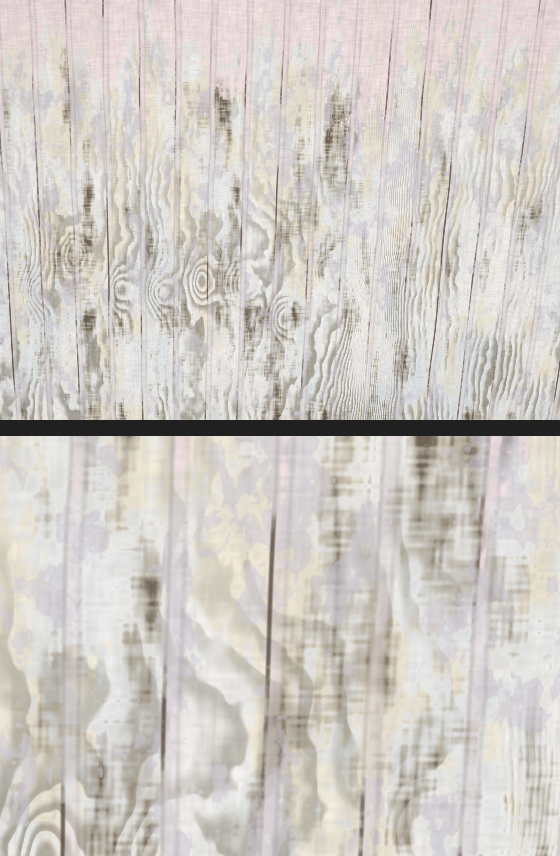
Top, the full canvas; bottom, a detail of the centre.
This texture is drawn by a Shadertoy shader. Its source:

```glsl
// Weathered grooved plywood wall with worn pink, lilac and cream paint.

const vec3 WHITEWASH = vec3(0.905, 0.900, 0.885);
const vec3 COOL_WASH = vec3(0.850, 0.868, 0.880);
const vec3 PINK      = vec3(0.915, 0.840, 0.845);
const vec3 LILAC     = vec3(0.775, 0.758, 0.800);
const vec3 CREAM     = vec3(0.890, 0.850, 0.760);
const vec3 GRAIN     = vec3(0.580, 0.560, 0.510);
const vec3 BARE_WOOD = vec3(0.560, 0.520, 0.450);
const vec3 DARK_WOOD = vec3(0.330, 0.280, 0.230);

const float BOARD_WIDTH = 0.087;
const float RING_DENSITY = 30.0;
const float PINK_EDGE = 0.86;
const int KNOT_COUNT = 9;

float hash(vec2 p) {
    vec3 q = fract(vec3(p.xyx) * 0.1031);
    q += dot(q, q.yzx + 33.33);
    return fract((q.x + q.y) * q.z);
}

float noise(vec2 p) {
    vec2 i = floor(p), f = fract(p);
    f = f * f * (3.0 - 2.0 * f);
    return mix(mix(hash(i), hash(i + vec2(1, 0)), f.x),
               mix(hash(i + vec2(0, 1)), hash(i + vec2(1, 1)), f.x), f.y);
}

float fbm(vec2 p) {
    float sum = 0.0, amp = 0.53;
    for (int i = 0; i < 4; i++) {
        sum += amp * noise(p);
        p = p * 2.07 + vec2(17.3, 9.1);
        amp *= 0.5;
    }
    return sum;
}

// Growth-ring phase: stretched contours that close into loops at knots
float ringPhase(vec2 p) {
    float straight = smoothstep(0.85, 1.05, p.x);
    float phase = p.x * mix(RING_DENSITY, 52.0, straight);
    phase += mix(5.0, 3.0, straight) * noise(p * vec2(9.0, 2.8) + 4.0);
    phase += 1.2 * noise(p * vec2(16.0, 9.0) + 31.0);
    phase += 0.6 * noise(p * vec2(45.0, 30.0));
    phase += 0.3 * noise(p * vec2(110.0, 70.0));
    for (int i = 0; i < KNOT_COUNT; i++) {
        float k = float(i);
        vec2 center = vec2(0.05 + 0.11 * k, 0.12 + 0.32 * hash(vec2(k, 7.0)));
        vec2 d = (p - center) / vec2(0.036, 0.045);
        phase += 3.5 * exp(-dot(d, d));
    }
    return phase;
}

void mainImage(out vec4 fragColor, in vec2 fragCoord) {
    vec2 uv = fragCoord / iResolution.y;
    float drop = 1.0 - uv.y;

    // Boards fan inward towards the bottom
    vec2 p = vec2((uv.x - 0.055 * drop) / (1.0 - 0.14 * drop), uv.y);
    float boardPos = p.x / BOARD_WIDTH + 0.2;
    float board = floor(boardPos + 0.5);
    float side = (boardPos - board) * BOARD_WIDTH;
    side += 0.004 * (noise(vec2(board * 7.0, p.y * 9.0)) - 0.5);

    // Fine brush marks and cross-cut weave
    float across = noise(p * vec2(45.0, 300.0));
    float along = noise(p * vec2(300.0, 35.0));
    float weave = across + along - 1.0;
    float rough = fbm(p * vec2(95.0, 75.0)) - 0.5;

    // Whitewashed wood
    float low = smoothstep(0.8, 0.15, p.y);
    float tint = fbm(p * vec2(14.0, 7.0) + 50.0) + 0.3 * rough;
    vec3 col = mix(WHITEWASH, COOL_WASH, smoothstep(0.40, 0.66, tint) * (0.25 + 0.5 * low));

    // Cream undercoat
    float belt = smoothstep(0.2, 0.6, p.y) * smoothstep(1.05, 0.8, p.y);
    float cream = fbm(p * vec2(22.0, 9.0) + 80.0) + 0.35 * rough + 0.08 * weave;
    col = mix(col, CREAM, 0.65 * smoothstep(0.50, 0.64, cream + 0.12 * (belt - 0.7)));

    // Grain lines, sharp on one flank
    float ring = fract(ringPhase(p));
    float line = smoothstep(0.25, 0.75, ring) * smoothstep(1.0, 0.88, ring);
    float wear = smoothstep(0.33, 0.62, fbm(p * vec2(15.0, 7.0) + 12.0) + 0.25 * rough + 0.12 * weave);
    col = mix(col, GRAIN, line * wear * (0.22 + 0.55 * low));

    // Bare and darkened streaks
    float middle = smoothstep(0.0, 0.2, p.x) * smoothstep(1.25, 0.85, p.x);
    float bare = fbm(p * vec2(26.0, 8.0) + 140.0) + 0.16 * weave + 0.15 * rough;
    bare += 0.08 * (line - 0.3) * low + 0.06 * (middle - 0.8);
    bare -= 0.12 * smoothstep(0.75, 1.0, p.y);
    col = mix(col, BARE_WOOD, 0.62 * smoothstep(0.54, 0.78, bare));
    col = mix(col, DARK_WOOD, 0.75 * smoothstep(0.72, 0.90, bare));

    // Flaked lilac paint
    float lilac = fbm(p * vec2(30.0, 17.0) + 200.0) + 0.55 * rough + 0.10 * weave;
    lilac += 0.12 * (belt - 1.0) + 0.07 * exp(-abs(side) * 80.0);
    col = mix(col, LILAC, 0.60 * smoothstep(0.56, 0.66, lilac));

    // Pink paint, whole at the top and clinging to the grooves
    float pink = (p.y - PINK_EDGE) * 1.6 + 0.9 * (fbm(p * vec2(20.0, 6.0) + 260.0) - 0.5);
    pink += 0.40 * rough + 0.10 * weave + 0.30 * exp(-abs(side - 0.006) * 130.0);
    col = mix(col, PINK, 0.85 * smoothstep(-0.05, 0.09, pink));

    // Grooves: painted rib, shade and broken dark gap
    float rib = smoothstep(0.009, 0.004, abs(side - 0.006));
    col = mix(col, mix(LILAC, PINK, 0.5), 0.35 * rib);
    float gap = smoothstep(0.0032, 0.0005, abs(side));
    float open = smoothstep(0.45, 0.85, noise(vec2(board * 5.3, p.y * 9.0)) + 0.4 * rough + 0.2 * weave);
    col = mix(col, mix(GRAIN, DARK_WOOD, open), gap * (0.25 + 0.55 * open));
    col *= 1.0 - 0.07 * smoothstep(0.004, 0.0, abs(side - 0.013));

    // Surface texture and soft corner falloff
    col *= 1.005 + 0.06 * weave + 0.09 * rough;
    vec2 corner = uv / vec2(iResolution.x / iResolution.y, 1.0) - 0.5;
    col *= 1.02 - 0.10 * dot(corner, corner);
    fragColor = vec4(clamp(col, 0.0, 1.0), 1.0);
}
```
